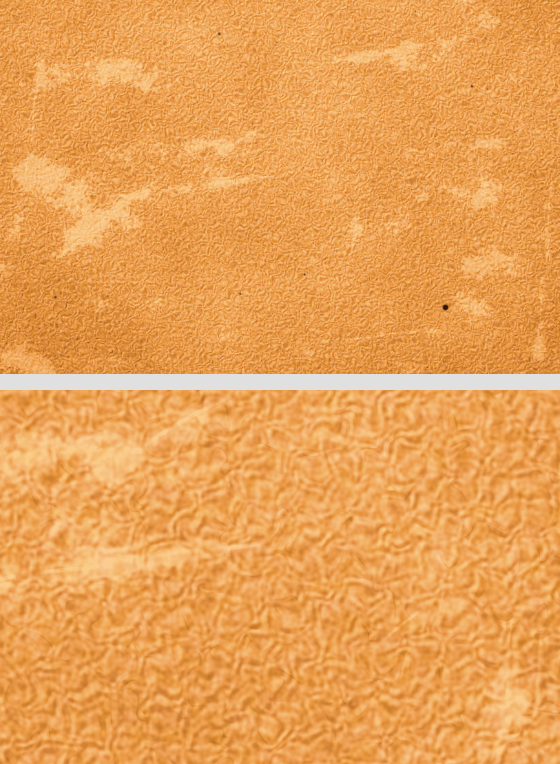
Top, the full canvas; bottom, a detail of the centre.
A Shadertoy shader for this texture:

```glsl
// Worn orange cardboard: fibrous grain, rubbed pale patches, scratches and a few dark specks.
#define GROUND_TONE 0.43
#define MOTTLE 0.36
#define EDGE_SHADE 0.24
#define GRAIN 0.60
#define FIBRE_DEPTH 0.20
#define WEAR_BIAS -0.60
#define WEAR_TONE 0.44
#define SCRATCH_TONE 0.40
#define SCRATCH_COUNT 44
#define SPECK_COUNT 16

// Rubbed patches: centre, radii
const vec4 PATCHES[9] = vec4[9](
    vec4(0.20, 0.54, 0.20, 0.07), vec4(0.22, 0.44, 0.13, 0.08),
    vec4(0.05, 0.34, 0.09, 0.08), vec4(0.28, 0.79, 0.16, 0.05),
    vec4(1.19, 0.51, 0.09, 0.06), vec4(1.32, 0.38, 0.09, 0.15),
    vec4(1.31, 0.75, 0.07, 0.16), vec4(0.12, 0.03, 0.24, 0.05),
    vec4(1.20, 0.89, 0.06, 0.06));

// Long scuffs: start, end
const vec4 SCUFFS[8] = vec4[8](
    vec4(0.07, 0.25, 0.53, 0.61), vec4(0.30, 0.47, 0.80, 0.54),
    vec4(0.70, 0.79, 1.12, 0.88), vec4(1.48, 0.55, 1.44, 0.04),
    vec4(0.107, 0.83, 0.05, 0.41), vec4(0.86, 0.08, 1.17, 0.12),
    vec4(0.60, 0.60, 0.85, 0.76), vec4(0.96, 0.54, 0.95, 0.35));

vec2 hash2(vec2 p) {
    vec3 q = fract(p.xyx * vec3(0.1031, 0.1030, 0.0973));
    q += dot(q, q.yzx + 33.33);
    return fract((q.xx + q.yz) * q.zy);
}

float cornerSlope(vec2 cell, vec2 offset) {
    float angle = 6.2832 * hash2(cell + 71.0).x;
    return dot(vec2(cos(angle), sin(angle)), offset);
}

float gradientNoise(vec2 p) {
    vec2 i = floor(p), f = p - i, e = vec2(1, 0);
    vec2 u = f * f * f * (f * (f * 6.0 - 15.0) + 10.0);
    return mix(mix(cornerSlope(i, f), cornerSlope(i + e, f - e), u.x),
               mix(cornerSlope(i + e.yx, f - e.yx), cornerSlope(i + 1.0, f - 1.0), u.x), u.y);
}

float fbm(vec2 p) {
    float sum = 0.0, amp = 0.5;
    for (int i = 0; i < 5; i++) {
        sum += amp * gradientNoise(p);
        p = mat2(1.6, 1.2, -1.2, 1.6) * p + 17.3;
        amp *= 0.62;
    }
    return sum;
}

// x: distance to the segment, y: position along it
vec2 segment(vec2 p, vec2 a, vec2 b) {
    vec2 d = b - a;
    float along = clamp(dot(p - a, d) / dot(d, d), 0.0, 1.0);
    return vec2(length(p - a - d * along), along);
}

float thinLine(vec2 seg, float width, float px) {
    float taper = smoothstep(0.0, 0.2, seg.y) * smoothstep(1.0, 0.7, seg.y);
    return taper * (1.0 - smoothstep(width - px, width + px, seg.x));
}

vec3 cardColour(float tone) {
    vec3 c = mix(vec3(0.60, 0.33, 0.09), vec3(0.82, 0.51, 0.20), smoothstep(-0.6, 0.0, tone));
    c = mix(c, vec3(0.91, 0.59, 0.26), clamp(tone / 0.28, 0.0, 1.0));
    c = mix(c, vec3(0.94, 0.65, 0.35), clamp((tone - 0.28) / 0.22, 0.0, 1.0));
    c = mix(c, vec3(0.95, 0.70, 0.42), clamp((tone - 0.50) / 0.16, 0.0, 1.0));
    return mix(c, vec3(0.98, 0.80, 0.55), clamp((tone - 0.66) / 0.40, 0.0, 1.0));
}

void mainImage(out vec4 fragColor, in vec2 fragCoord) {
    float px = 1.0 / iResolution.y;
    vec2 p = fragCoord * px;
    vec2 bend = vec2(gradientNoise(p * 8.0), gradientNoise(p * 8.0 + 37.0));
    vec2 bent = p + 0.012 * bend;

    // Ground: broad mottling, darker towards the lower corners
    float edge = smoothstep(0.35, 0.95, length((p - vec2(0.75, 0.68)) * vec2(0.85, 1.0)));
    float tone = GROUND_TONE + 0.08 * (p.y - 0.5) - EDGE_SHADE * edge;
    tone += MOTTLE * fbm(p * 4.0) + 0.10 * gradientNoise(p * vec2(22.0, 34.0));

    // Rubbed patches and scuffs, broken up by noise
    float wear = 0.0, lines = 0.0;
    for (int i = 0; i < 9; i++) {
        vec2 d = (bent - PATCHES[i].xy) / PATCHES[i].zw;
        wear = max(wear, 0.66 * exp(-0.7 * dot(d, d)));
    }
    float breaks = smoothstep(-0.25, 0.15, gradientNoise(p * 26.0 + 5.0));
    for (int i = 0; i < 8; i++) {
        vec2 s = segment(bent, SCUFFS[i].xy, SCUFFS[i].zw);
        wear += 0.50 * exp(-pow(s.x / 0.016, 2.0));
        lines = max(lines, breaks * thinLine(s, 0.0018, px));
    }
    float ragged = 2.1 * fbm(p * vec2(6.0, 9.0) + 3.0) + 0.45 * gradientNoise(p * 95.0);
    float worn = smoothstep(-0.08, 0.32, wear + ragged + WEAR_BIAS);

    // Short scattered scratches, mostly rising to the right or steep
    for (int i = 0; i < SCRATCH_COUNT; i++) {
        vec2 h = hash2(vec2(i, 3)), k = hash2(vec2(i, 19));
        float angle = h.x < 0.6 ? mix(0.1, 1.0, k.x) : mix(1.2, 2.1, k.x);
        vec2 start = hash2(vec2(i, 47)) * vec2(1.5, 1.0);
        vec2 reach = mix(0.02, 0.14, k.y * k.y) * vec2(cos(angle), sin(angle));
        lines = max(lines, mix(0.3, 0.9, h.y) * breaks * thinLine(segment(bent, start, start + reach), 0.0012, px));
    }

    // Pressed fibres lit from the upper left, with thin dark creases
    vec2 q = p * 120.0 + 1.5 * vec2(gradientNoise(p * 45.0), gradientNoise(p * 45.0 + 9.0));
    float relief = gradientNoise(q) - gradientNoise(q + vec2(-0.35, 0.45));
    float grain = relief + 0.55 * gradientNoise(p * 205.0);
    float crease = 1.0 - smoothstep(0.02, 0.11, abs(gradientNoise(q * 0.55 + 61.0)));
    crease *= smoothstep(0.0, 0.3, gradientNoise(p * 38.0 + 23.0));

    tone += GRAIN * grain * mix(1.0, 0.6, worn) - FIBRE_DEPTH * crease * (1.0 - 0.6 * worn);
    tone += WEAR_TONE * worn + SCRATCH_TONE * lines * (1.0 - 0.4 * worn);
    vec3 colour = cardColour(tone);
    colour.b += 0.05 * gradientNoise(p * 60.0 + 80.0);

    // Small dark specks and one punched hole
    float dark = 0.0;
    for (int i = 0; i < SPECK_COUNT; i++) {
        vec2 centre = hash2(vec2(i, 131)) * vec2(1.5, 1.0);
        float radius = mix(0.0008, 0.0035, pow(hash2(vec2(i, 157)).x, 3.0));
        dark = max(dark, 0.7 * (1.0 - smoothstep(radius - px, radius + px, length(bent - centre))));
    }
    float hole = length(p - vec2(1.191, 0.178)) + 0.001 * bend.x;
    dark = max(dark, 1.0 - smoothstep(0.0075 - px, 0.0075 + px, hole));
    fragColor = vec4(mix(colour, vec3(0.20, 0.08, 0.04), dark), 1.0);
}
```
